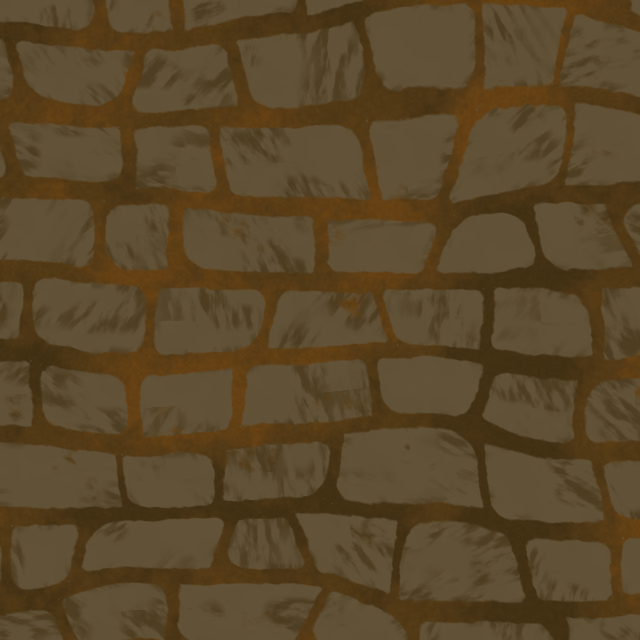
Write a Shadertoy shader that draws this texture.

```glsl
const vec3 STONE = vec3(0.382, 0.320, 0.216);
const vec3 SMUDGE = vec3(0.285, 0.218, 0.105);
const vec3 MORTAR_DARK = vec3(0.262, 0.190, 0.077);
const vec3 MORTAR_BROWN = vec3(0.325, 0.226, 0.086);
const vec3 MORTAR_RUST = vec3(0.420, 0.262, 0.075);
const float ROWS = 8.0;

float hash(vec2 p) {
    return fract(sin(dot(p, vec2(127.1, 311.7))) * 43758.5);
}

float noise(vec2 p) {
    vec2 i = floor(p);
    vec2 f = fract(p);
    f = f * f * (3.0 - 2.0 * f);
    float low = mix(hash(i), hash(i + vec2(1.0, 0.0)), f.x);
    float high = mix(hash(i + vec2(0.0, 1.0)), hash(i + vec2(1.0, 1.0)), f.x);
    return mix(low, high, f.y);
}

float fbm(vec2 p) {
    float sum = 0.0;
    float weight = 0.5;
    for (int i = 0; i < 4; i++) {
        sum += weight * noise(p);
        p = mat2(1.6, 1.2, -1.2, 1.6) * p + 7.3;
        weight *= 0.5;
    }
    return sum / 0.9375;
}

vec2 rotate(vec2 p, float angle) {
    float c = cos(angle);
    float s = sin(angle);
    return vec2(c * p.x - s * p.y, s * p.x + c * p.y);
}

// Jittered, leaning joint between two stones of a row
float jointAt(float index, float row, float height) {
    float shift = 0.46 * (hash(vec2(index, row + 3.0)) - 0.5);
    float lean = 0.5 * (hash(vec2(index, row + 41.0)) - 0.5);
    return index + shift + lean * (height - 0.5);
}

// Depth inside the nearest stone (negative in the mortar); id names the stone
float stoneDepth(vec2 p, out vec2 id) {
    p.x += 0.024 * (noise(p * 9.0 + 20.0) - 0.5);
    float y = p.y * ROWS + 0.75 * (noise(p * vec2(4.5, 3.0) + 5.0) - 0.5) + 0.3;
    float row = floor(y);
    float v = y - row;

    float columns = 5.3 + 1.3 * hash(vec2(row, 9.0));
    float x = p.x * columns + 7.0 * hash(vec2(row, 17.0));
    float column = floor(x);
    if (x < jointAt(column, row, v)) column -= 1.0;
    else if (x > jointAt(column + 1.0, row, v)) column += 1.0;
    id = vec2(column, row);

    float left = jointAt(column, row, v);
    float right = jointAt(column + 1.0, row, v);
    float u = (x - left) / (right - left);

    // Tilted top and bottom edges
    float tiltTop = mix(hash(id + 11.0), hash(id + 12.0), u);
    float tiltBottom = mix(hash(id + 13.0), hash(id + 14.0), u);
    float side = min(x - left, right - x) / columns;
    float cap = min((1.0 - v) / ROWS - 0.010 * tiltTop, v / ROWS - 0.010 * tiltBottom);

    // Each corner has its own radius, from sharp to round
    vec2 corner = step(0.5, vec2(u, v));
    float pick = hash(id * 2.0 + corner + 60.0);
    float radius = mix(0.003, 0.042, pick * pick);
    float gap = 0.0065 + 0.005 * hash(id + 30.0);
    vec2 inset = vec2(side, cap) - gap;
    vec2 bend = max(radius - inset, 0.0);
    return min(radius, max(inset.x, inset.y)) < 0.0
        ? min(inset.x, inset.y)
        : min(min(inset.x, inset.y), radius - length(bend));
}

vec3 mortarColor(vec2 p) {
    float patches = fbm(p * 5.0 + 31.0);
    float grain = fbm(p * 65.0);
    float speckle = noise(p * 240.0) - 0.5;
    float tone = patches + 0.22 * (grain - 0.5);
    vec3 color = mix(MORTAR_DARK, MORTAR_BROWN, smoothstep(0.34, 0.58, tone));
    color = mix(color, MORTAR_RUST, 0.75 * smoothstep(0.56, 0.78, tone));
    return color * (1.0 + 0.08 * speckle);
}

// Dry-brush marks in scattered spots and along the rim of a stone
float smudgeAmount(vec2 p, vec2 id, float depth) {
    vec2 q = rotate(p, 3.0 * hash(id + 50.0)) + 5.0 * hash(id);
    float strokes = fbm(q * vec2(32.0, 95.0));
    float spots = smoothstep(0.56, 0.80, noise(p * 17.0 + 9.0 * hash(id + 70.0)));
    float rim = smoothstep(0.013, 0.002, depth) * smoothstep(0.45, 0.75, noise(p * 23.0));
    float marks = smoothstep(0.38, 0.70, strokes);
    return marks * clamp(0.75 * spots + 0.55 * rim, 0.0, 0.8);
}

void mainImage(out vec4 fragColor, in vec2 fragCoord) {
    vec2 p = fragCoord / iResolution.y;
    float pixel = 1.0 / iResolution.y;

    vec2 id;
    float depth = stoneDepth(p, id);

    // Ragged painted outline
    depth += 0.010 * (fbm(p * 24.0 + id * 3.1) - 0.5);
    depth += 0.005 * (fbm(rotate(p, 0.5) * vec2(60.0, 130.0)) - 0.5);
    float stone = smoothstep(-0.0012 - 0.5 * pixel, 0.0016 + 0.5 * pixel, depth);

    vec3 face = STONE * (1.0 + 0.03 * (fbm(p * 30.0) - 0.5));
    face = mix(face, SMUDGE, smudgeAmount(p, id, depth));
    fragColor = vec4(mix(mortarColor(p), face, stone), 1.0);
}
```
